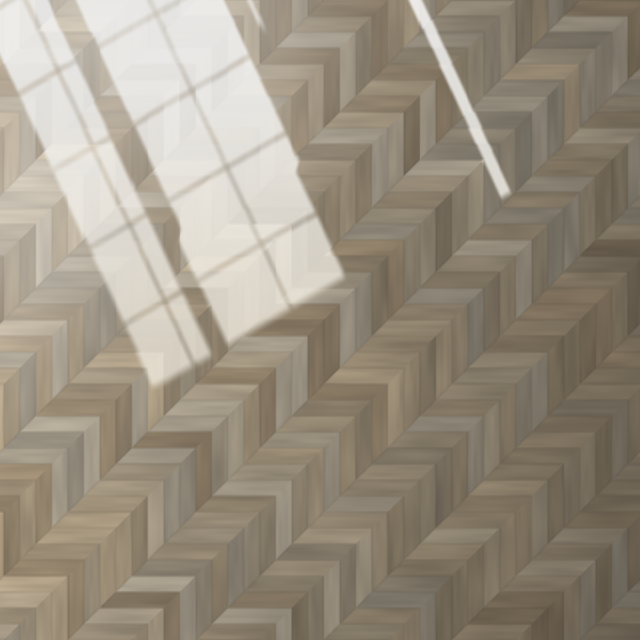
Give the GLSL for this texture, as a WebGL 1 fragment shader.

```glsl
precision highp float;
// Diagonal chevron parquet of worn oak planks, lit by sunlight through paned windows.

uniform vec2 u_resolution;

#define PERIOD 0.2          // one zigzag of the chevron, measured along x + y
#define PHASE 0.106         // offset of the first valley
#define PLANK 0.025         // plank width
#define SEAM 0.0016         // half width of the joint
#define SEAM_DARK 0.06
#define TONE_SPREAD 0.27    // brightness variation between planks
#define GRAIN 0.15
#define SUN_SLANT 0.46      // sideways drift of the light strips
#define PANE_SLANT 0.58     // tilt of the cross bars
#define PANE_STEP 0.152
#define SUN 0.86
#define HAZE 0.5

const vec3 TAN_OAK = vec3(0.575, 0.522, 0.436);
const vec3 GREY_OAK = vec3(0.570, 0.538, 0.480);
const vec3 BROWN_OAK = vec3(0.515, 0.458, 0.376);
const vec3 SUN_WHITE = vec3(0.96, 0.96, 0.955);
const vec3 SUN_CREAM = vec3(0.90, 0.875, 0.825);
const vec3 HAZE_COLOR = vec3(0.90, 0.90, 0.90);

float hash(vec2 p) {
  vec3 q = fract(vec3(p.xyx) * 0.1031);
  q += dot(q, q.yzx + 33.33);
  return fract((q.x + q.y) * q.z);
}

float noise(vec2 p) {
  vec2 i = floor(p), f = fract(p);
  f = f * f * (3.0 - 2.0 * f);
  return mix(mix(hash(i), hash(i + vec2(1.0, 0.0)), f.x),
             mix(hash(i + vec2(0.0, 1.0)), hash(i + 1.0), f.x), f.y);
}

// 1 between lo and hi, with soft borders
float strip(float x, float lo, float hi, float soft) {
  return smoothstep(lo - soft, lo + soft, x) * (1.0 - smoothstep(hi - soft, hi + soft, x));
}

float bar(float x, float halfWidth) {
  return 1.0 - smoothstep(0.0, halfWidth * 1.8, abs(x));
}

// Wood colour in rgb, plank tone in a
vec4 parquet(vec2 p) {
  float s = (p.x + p.y - PHASE) / PERIOD;
  float row = floor(s);
  float turned = step(0.5, fract(s));          // 0: level plank, 1: upright plank
  float ridge = (row + 0.5) * PERIOD + PHASE;
  float across = mix(p.y, ridge - p.x, turned);
  float along = mix(p.x, p.y, turned);

  // Both arms of an angle share most of their tone
  float course = floor(across / PLANK);
  vec2 id = vec2(course + 60.0, row * 2.0 + turned + 20.0);
  vec2 angle = vec2(course + 90.0, row + 140.0);
  float tone = mix(hash(id), hash(angle), 0.68);
  float kind = mix(hash(id + 37.0), hash(angle + 53.0), 0.6);

  vec3 wood = mix(TAN_OAK, GREY_OAK, smoothstep(0.3, 0.7, kind));
  wood = mix(wood, BROWN_OAK, smoothstep(0.6, 0.95, hash(angle + 71.0)));
  wood *= 1.02 + TONE_SPREAD * (tone - 0.5) - 0.05 * turned;

  // Grain runs the length of each plank
  float fibre = noise(vec2(along * 22.0 + kind * 50.0, across * 190.0 + 40.0));
  float stain = noise(vec2(along * 14.0, across * 65.0 + 40.0) + kind * 30.0);
  wood *= 1.0 + GRAIN * (0.5 * fibre + 0.8 * stain - 0.65);

  // Joints along the planks and in the valleys between rows
  float side = PLANK * (0.5 - abs(fract(across / PLANK) - 0.5));
  float valley = PERIOD * 0.707 * (0.5 - abs(fract(s) - 0.5));
  float joint = 1.0 - smoothstep(0.0, SEAM * 2.0, min(side, valley));
  return vec4(wood * (1.0 - SEAM_DARK * joint), tone);
}

// Amount of direct light from the windows
float sunlight(vec2 p, float tone) {
  float a = p.x - SUN_SLANT * p.y + 0.004 * (tone - 0.5);
  float b = p.y + PANE_SLANT * p.x + 0.004 * (tone - 0.5);
  float shifted = a + 0.012 * smoothstep(0.52, 0.54, b);
  float soft = 0.004 + 0.006 * p.y;

  float narrow = strip(a, -0.039, 0.074, soft) * (1.0 - 0.5 * bar(a - 0.040, 0.005));
  float wide = strip(shifted, 0.119, 0.351, soft);
  wide *= 1.0 - 0.42 * bar(a - 0.234, 0.005);
  float cross = (fract((b - 0.163) / PANE_STEP + 0.5) - 0.5) * PANE_STEP;
  float panes = (narrow + wide) * (1.0 - 0.45 * bar(cross, 0.006));
  panes *= 1.0 - smoothstep(0.734, 0.756, b);

  float streak = strip(a, 0.640, 0.660, 0.004) * (1.0 - smoothstep(0.755, 0.772, b));
  float sliver = strip(a, 0.387, 0.395, 0.004) * (1.0 - smoothstep(0.26, 0.30, b));
  return clamp(panes + streak + 0.7 * sliver, 0.0, 1.0);
}

vec3 scene(vec2 p) {
  vec4 wood = parquet(p);
  vec3 color = wood.rgb * (1.24 - 0.40 * p.x - 0.12 * p.y * p.y);

  // Sun patches turn from white to cream away from the window
  vec3 sun = mix(SUN_WHITE, SUN_CREAM, smoothstep(0.0, 0.6, p.y));
  sun *= 1.0 + 0.06 * (wood.a - 0.5);
  color = mix(color, sun, SUN * sunlight(p, wood.a));

  // Sheen near the window and at the left border
  vec2 top = p - vec2(0.22, 0.0);
  vec2 left = p - vec2(-0.02, 0.38);
  float haze = HAZE * exp(-dot(top, top) * 14.0) + 0.3 * exp(-dot(left, left) * 25.0);
  return mix(color, HAZE_COLOR, haze);
}

void main() {
  // Average 3 x 3 samples to smooth plank borders; y runs downward
  vec3 sum = vec3(0.0);
  for (int i = 0; i < 3; i++) {
    for (int j = 0; j < 3; j++) {
      vec2 offset = (vec2(float(i), float(j)) - 1.0) * 0.0009;
      vec2 uv = gl_FragCoord.xy / u_resolution + offset;
      sum += scene(vec2(uv.x, 1.0 - uv.y));
    }
  }
  gl_FragColor = vec4(sum / 9.0, 1.0);
}
```
